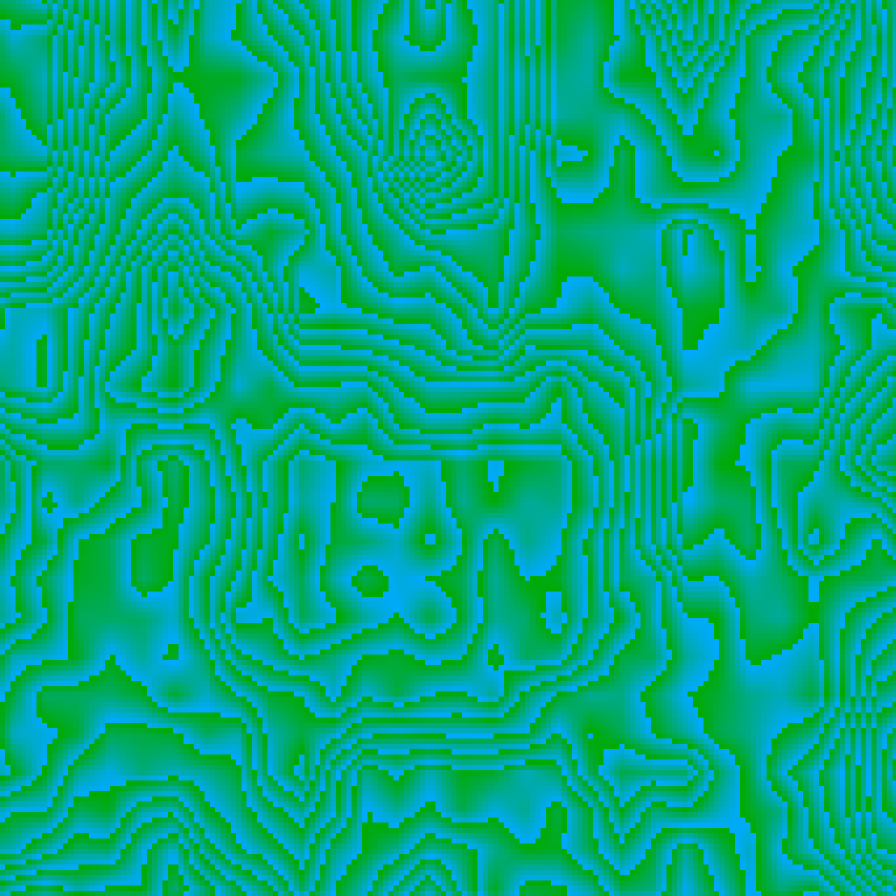
A Shadertoy shader for this pattern:

```glsl
// Contour bands of a blocky fractal terrain: bilinear value noise is summed
// over a few octaves, sampled on a grid of square cells, and its height is
// wrapped so that each band ramps from green to azure and snaps back.

const float CELLS = 170.6667;                // square cells across the canvas
const vec2 LATTICE = vec2(3.5, 2.9);         // coarsest noise cells per canvas
const vec2 LATTICE_SHIFT = vec2(0.32, 0.6);
const float RELIEF = 18.0;                   // bands spanned by the first octave
const float GAIN = 0.42;                     // height ratio of successive octaves
const int OCTAVES = 4;
const vec3 BAND_LOW = vec3(0.0, 0.667, 0.0);
const vec3 BAND_HIGH = vec3(0.0, 0.667, 1.0);

float hash(vec2 p, float seed) {
    vec3 q = fract(vec3(p.xyx + seed * 17.3) * vec3(0.1031, 0.1030, 0.0973));
    q += dot(q, q.yzx + 33.33);
    return fract((q.x + q.y) * q.z);
}

// Straight interpolation keeps the creases along the lattice lines.
float linearNoise(vec2 p, float seed) {
    vec2 corner = floor(p);
    vec2 t = p - corner;
    float bottom = mix(hash(corner, seed), hash(corner + vec2(1.0, 0.0), seed), t.x);
    float top = mix(hash(corner + vec2(0.0, 1.0), seed), hash(corner + 1.0, seed), t.x);
    return mix(bottom, top, t.y);
}

float terrainHeight(vec2 uv, float relief, float gain) {
    vec2 p = uv * LATTICE + LATTICE_SHIFT;
    float height = 0.0;
    for (int i = 0; i < OCTAVES; i++) {
        height += relief * linearNoise(p, float(i) + 3.0);
        p *= 2.0;
        relief *= gain;
    }
    return height;
}

vec3 bandColor(vec2 uv, float cells) {
    vec2 cellCentre = (floor(uv * cells) + 0.5) / cells;
    float phase = fract(terrainHeight(cellCentre, RELIEF, GAIN));
    return mix(BAND_LOW, BAND_HIGH, phase);
}

void mainImage(out vec4 fragColor, in vec2 fragCoord) {
    float canvas = min(iResolution.x, iResolution.y);
    vec3 color = vec3(0.0);

    // Four samples per pixel smooth the cell edges.
    for (int i = 0; i < 4; i++) {
        vec2 offset = vec2(float(i % 2), float(i / 2)) * 0.5 - 0.25;
        color += bandColor((fragCoord + offset) / canvas, CELLS);
    }
    fragColor = vec4(color * 0.25, 1.0);
}
```
